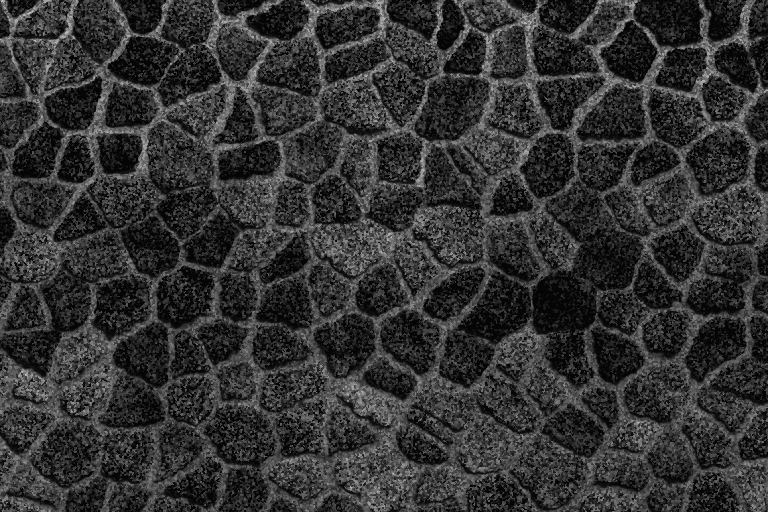
Write a Shadertoy shader that draws this texture.

```glsl
// A dry, dark rubble wall: angular Voronoi stones set in gritty grey mortar.
// Joints come from smoothed cell borders, grain from fine cellular noise,
// stains from layered sines; light falls from the upper right.

const vec2 STONES_PER_HEIGHT = vec2(9.6, 10.8);
const vec2 LIGHT_OFFSET = vec2(0.035, 0.085);
const float CORNER_SHARPNESS = 32.0;

vec2 hash2(vec2 p) {
    vec3 q = fract(p.xyx * vec3(0.1031, 0.1030, 0.0973));
    q += dot(q, q.yzx + 33.33);
    return fract((q.xx + q.yz) * q.zy);
}

// Soft wandering pattern, roughly -1 to 1
float layeredSines(vec2 p) {
    float sum = 0.0, amplitude = 0.5;
    for (int i = 0; i < 4; i++) {
        sum += amplitude * sin(p.x + 1.7 * sin(p.y * 0.8)) * cos(p.y - 1.1 * sin(p.x * 0.7));
        p = mat2(1.5, 1.2, -1.2, 1.5) * p + 3.7;
        amplitude *= 0.6;
    }
    return sum;
}

// x: distance to the nearest grain centre, y: random tone of that grain
vec2 cellular(vec2 p) {
    vec2 cell = floor(p), nearest = vec2(9.0, 0.0);
    for (int y = -1; y <= 1; y++)
    for (int x = -1; x <= 1; x++) {
        vec2 id = cell + vec2(x, y);
        vec2 rnd = hash2(id);
        float d = length(id + rnd - p);
        if (d < nearest.x) nearest = vec2(d, fract(rnd.x * 7.3 + rnd.y * 5.1));
    }
    return nearest;
}

vec2 stoneCentre(vec2 id) {
    return id + 0.06 + 0.88 * hash2(id + 51.0);
}

// x: signed distance inside the stone outline, yz: stone identity
vec3 stoneField(vec2 p) {
    vec2 cell = floor(p), own = cell, toOwn = vec2(9.0);
    for (int y = -1; y <= 1; y++)
    for (int x = -1; x <= 1; x++) {
        vec2 id = cell + vec2(x, y);
        vec2 r = stoneCentre(id) - p;
        if (dot(r, r) < dot(toOwn, toOwn)) { toOwn = r; own = id; }
    }
    // Soft minimum over all borders blunts the corners
    float sum = 0.0;
    for (int y = -2; y <= 2; y++)
    for (int x = -2; x <= 2; x++) {
        if (x == 0 && y == 0) continue;
        vec2 r = stoneCentre(own + vec2(x, y)) - p;
        float border = dot(0.5 * (toOwn + r), normalize(r - toOwn));
        sum += exp(-CORNER_SHARPNESS * border);
    }
    float jointWidth = mix(0.03, 0.115, hash2(own + 17.0).x);
    return vec3(-log(sum) / CORNER_SHARPNESS - jointWidth, own);
}

// Bend straight joints and chip the edges
vec2 warp(vec2 p) {
    vec2 bend = vec2(layeredSines(p * 0.9), layeredSines(p.yx * 0.9 + 8.0));
    vec2 chips = vec2(layeredSines(p * 6.0), layeredSines(p.yx * 6.0 + 4.0));
    return p + 0.2 * bend + 0.04 * chips;
}

float mortarTone(float height, float stain, float grain) {
    float tone = mix(0.31, 0.43, smoothstep(0.5, 1.0, height));
    return (tone + 0.08 * stain) * (1.0 + 1.35 * (grain - 0.5));
}

float stoneTone(vec2 id, float height, float stain, float grain) {
    vec2 rnd = hash2(id + 5.0);
    float tone = mix(0.03, 0.22, rnd.x * rnd.x);
    tone += 0.07 * (1.0 - smoothstep(0.1, 0.45, height)) + 0.16 * stain;
    float contrast = mix(0.38, 0.62, rnd.y) + 0.6 * max(tone, 0.0);
    return tone + contrast * (grain - 0.48);
}

void mainImage(out vec4 fragColor, in vec2 fragCoord) {
    vec2 uv = fragCoord / iResolution.y;
    vec2 p = warp(uv * STONES_PER_HEIGHT);
    float soft = 0.012 + STONES_PER_HEIGHT.y / iResolution.y * 0.5;

    // Surface grain in three sizes
    vec2 fine = cellular(uv * 260.0);
    vec2 medium = cellular(uv * 120.0 + 9.0);
    vec2 coarse = cellular(uv * 48.0 + 23.0);
    float grain = 0.58 * fine.y + 0.32 * (1.0 - medium.x) + 0.2 * (0.9 - coarse.x);

    // Stains from stone-sized patches down to small blotches
    float region = layeredSines(uv * 4.5 + 1.0);
    float blotch = layeredSines(uv * 30.0 + 2.0);
    float stain = 0.45 * region + 0.65 * blotch;

    // Stone outline here and one step towards the light
    vec3 here = stoneField(p);
    vec3 lightward = stoneField(p + LIGHT_OFFSET);
    float d = here.x + 0.08 * (0.45 - coarse.x) + 0.03 * (0.5 - medium.x);
    float stone = smoothstep(-soft, soft, d);
    float shadow = smoothstep(-0.01, 0.05, lightward.x + 0.08 * (0.45 - coarse.x));
    float facing = clamp((here.x - lightward.x) * 10.0, -1.0, 1.0);
    float rim = 1.0 - smoothstep(0.0, 0.12, d);

    float mortar = mortarTone(uv.y, stain, grain);
    mortar *= (1.0 - 0.85 * shadow) * (1.0 + 0.18 * facing * (1.0 - shadow));
    float face = stoneTone(here.yz, uv.y, stain, grain);
    face += rim * (0.11 * max(facing, 0.0) - 0.12 * max(-facing, 0.0));

    // Pale lime smears on the upper joints
    float lime = smoothstep(0.25, 0.7, layeredSines(uv * 9.0 + 6.0)) * smoothstep(0.5, 0.8, uv.y);
    mortar += 0.2 * lime * (1.0 - shadow);
    face += 0.06 * lime;

    float tone = mix(mortar, face, stone);
    fragColor = vec4(vec3(clamp(tone, 0.02, 0.85)), 1.0);
}
```
